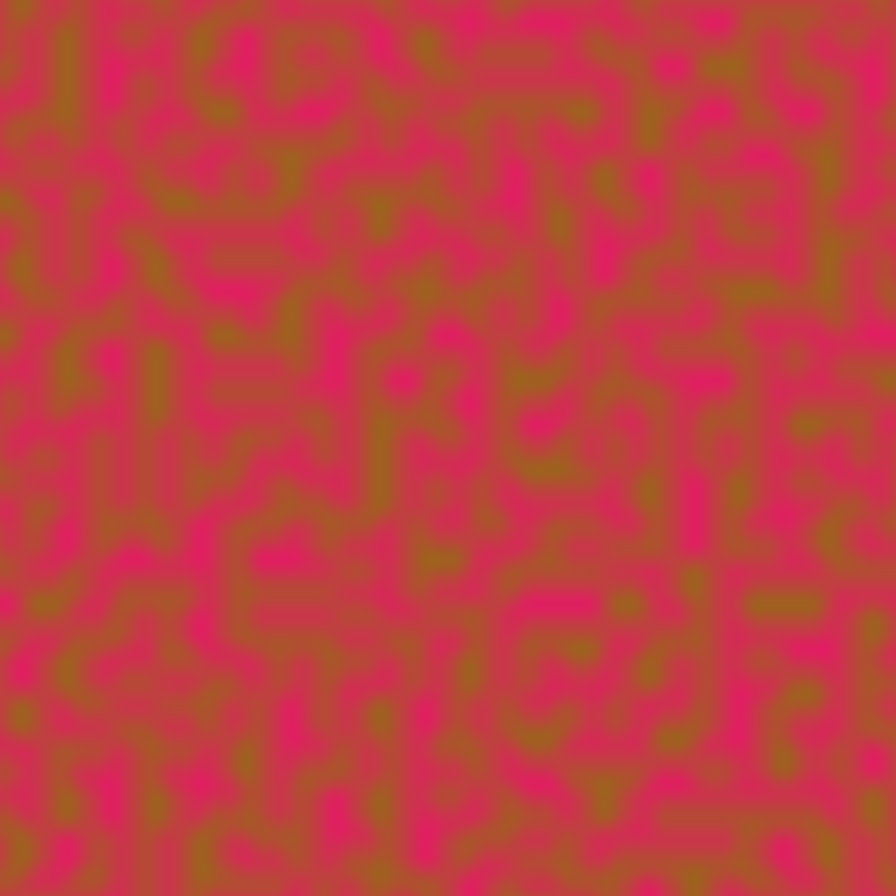
Reproduce this texture procedurally as a WebGL 2 fragment shader.

```glsl
#version 300 es
precision highp float;

#define CELLS 20.0
#define SEED 37u
#define GAIN 1.0
#define LOW_COLOR vec3(0.625, 0.375, 0.125)
#define HIGH_COLOR vec3(0.875, 0.125, 0.375)

uniform vec2 u_resolution;
out vec4 fragColor;

// Integer hash of a lattice point
uint hashPoint(ivec2 p) {
    uint h = uint(p.x) * 1597334677u ^ uint(p.y) * 3812015801u ^ SEED * 2654435769u;
    h = (h ^ (h >> 16)) * 2146121005u;
    h = (h ^ (h >> 15)) * 2221713035u;
    return h ^ (h >> 16);
}

// One of four unit gradients along the axes
vec2 axisGradient(ivec2 p) {
    uint h = hashPoint(p);
    float side = (h & 1u) == 0u ? 1.0 : -1.0;
    return (h & 2u) == 0u ? vec2(side, 0.0) : vec2(0.0, side);
}

float ramp(ivec2 cell, ivec2 corner, vec2 local) {
    return dot(axisGradient(cell + corner), local - vec2(corner));
}

// Gradient noise, from -0.5 to 0.5
float gradientNoise(vec2 p) {
    ivec2 cell = ivec2(floor(p));
    vec2 local = fract(p);
    vec2 fade = local * local * local * (local * (local * 6.0 - 15.0) + 10.0);
    float bottom = mix(ramp(cell, ivec2(0, 0), local), ramp(cell, ivec2(1, 0), local), fade.x);
    float top = mix(ramp(cell, ivec2(0, 1), local), ramp(cell, ivec2(1, 1), local), fade.x);
    return mix(bottom, top, fade.y);
}

void main() {
    vec2 uv = gl_FragCoord.xy / u_resolution.y;
    float level = 0.5 + GAIN * gradientNoise(uv * CELLS);
    fragColor = vec4(mix(LOW_COLOR, HIGH_COLOR, level), 1.0);
}
```
